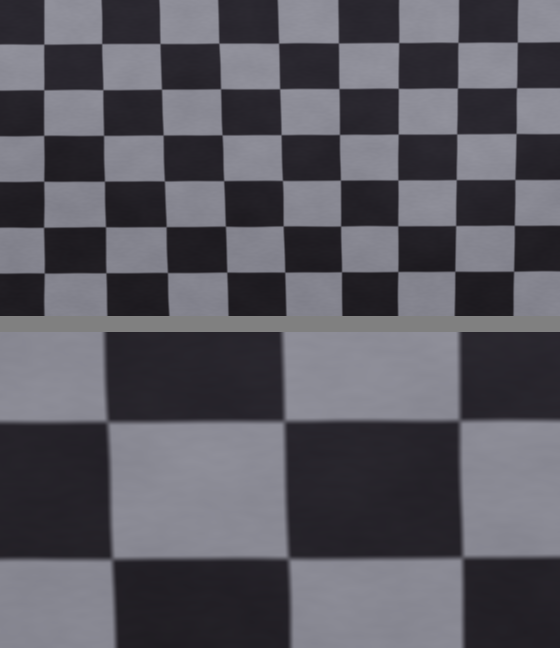
Top: the whole. Bottom: its middle third, enlarged.
Reproduce this pattern procedurally as a WebGL 1 fragment shader.

```glsl
precision highp float;
// Grey and charcoal checkerboard cloth, slightly skewed and bowed.
// Two triangle waves give signed distances to the cell edges; their softened
// product picks the tone, then broad light and gradient noise add wear.

uniform vec2 u_resolution;

const float TAU = 6.28318;
const vec2 CELLS = vec2(9.48, 6.90);       // repeats across and down
const vec2 PHASE = vec2(0.241, 0.026);     // part of a cell cut off at top left
const float ROW_TILT = 0.048;              // rise of the rows, in cells
const float COLUMN_SHEAR = 0.049;          // even lean of the columns, in cells
const float BOW_SHEAR = 0.136;             // lean that varies across the cloth
const float BOW_SHIFT = 0.025;             // uneven column spacing
const float BOW_START = 0.13;
const float EDGE_SOFTNESS = 0.0045;        // in canvas heights
const float EDGE_WOBBLE = 0.012;           // in cells
const vec3 LIGHT_LOW = vec3(0.515, 0.515, 0.555);
const vec3 LIGHT_HIGH = vec3(0.560, 0.560, 0.600);
const vec3 DARK_LOW = vec3(0.120, 0.110, 0.130);
const vec3 DARK_HIGH = vec3(0.165, 0.155, 0.185);
const float MOTTLE = 0.022;
const float GRAIN = 0.012;

vec2 gradientAt(vec2 cell) {
    float h = fract(sin(dot(cell, vec2(127.1, 311.7))) * 43758.5);
    return vec2(cos(TAU * h), sin(TAU * h));
}

float gradientNoise(vec2 p) {
    vec2 i = floor(p);
    vec2 f = p - i;
    vec2 s = f * f * f * (f * (f * 6.0 - 15.0) + 10.0);
    float a = dot(gradientAt(i), f);
    float b = dot(gradientAt(i + vec2(1.0, 0.0)), f - vec2(1.0, 0.0));
    float c = dot(gradientAt(i + vec2(0.0, 1.0)), f - vec2(0.0, 1.0));
    float d = dot(gradientAt(i + vec2(1.0, 1.0)), f - vec2(1.0, 1.0));
    return mix(mix(a, b, s.x), mix(c, d, s.x), s.y);
}

// Cell coordinates counted from the top left, with the cloth's distortion
vec2 clothCells(vec2 uv) {
    float bow = sin(TAU * (uv.x - BOW_START));
    float below = 0.5 - uv.y;
    vec2 cells = vec2(uv.x, 1.0 - uv.y) * CELLS + PHASE;
    cells.x -= BOW_SHIFT * bow + below * (COLUMN_SHEAR + BOW_SHEAR * bow);
    cells.y += ROW_TILT * uv.x;
    return cells;
}

// Positive in even cells, negative in odd ones, zero on every edge
vec2 signedEdge(vec2 c) {
    return 0.5 - abs(mod(c + 0.5, 2.0) - 1.0);
}

void main() {
    vec2 uv = gl_FragCoord.xy / u_resolution;
    float aspect = u_resolution.x / u_resolution.y;
    vec2 p = vec2(uv.x * aspect, uv.y);

    // Checker with softened edges
    vec2 cells = clothCells(uv);
    cells += EDGE_WOBBLE * vec2(gradientNoise(p * 9.0), gradientNoise(p * 9.0 + 40.0));
    vec2 edge = signedEdge(cells) * vec2(aspect, 1.0) / CELLS;
    float soft = max(EDGE_SOFTNESS, 0.75 / u_resolution.y);
    vec2 side = smoothstep(-soft, soft, edge) * 2.0 - 1.0;
    float dark = 0.5 + 0.5 * side.x * side.y;

    // Broad light from above, a little stronger to the right
    float glow = uv.y + 0.25 * (uv.x - 0.5) + 0.35 * gradientNoise(p * 2.5 + 7.0);
    float lit = smoothstep(0.05, 0.85, glow);
    vec3 lightTone = mix(LIGHT_LOW, LIGHT_HIGH, lit);
    vec3 darkTone = mix(DARK_LOW, DARK_HIGH, lit);

    // Faint stains and a fine weave drawn out sideways
    float wear = MOTTLE * gradientNoise(p * vec2(11.0, 16.0) + 3.0)
               + GRAIN * gradientNoise(p * vec2(45.0, 120.0));
    vec3 color = mix(lightTone, darkTone, dark) + wear * mix(1.0, 0.6, dark);

    gl_FragColor = vec4(color, 1.0);
}
```
